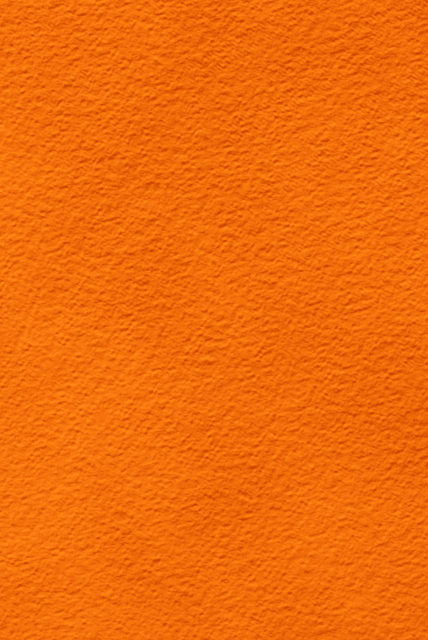
A Shadertoy shader for this texture:

```glsl
// Orange stucco wall: a fine, grainy height field, slightly wider than tall,
// is shaded by its slope toward a light above and to the left.
// Broad soft noise adds the uneven tint of the paint.

float hash(vec2 cell) {
    return fract(sin(dot(cell, vec2(127.1, 311.7))) * 43758.5453);
}

float valueNoise(vec2 p) {
    vec2 cell = floor(p);
    vec2 f = fract(p);
    f = f * f * (3.0 - 2.0 * f);
    float low = mix(hash(cell), hash(cell + vec2(1.0, 0.0)), f.x);
    float high = mix(hash(cell + vec2(0.0, 1.0)), hash(cell + vec2(1.0, 1.0)), f.x);
    return mix(low, high, f.y);
}

vec2 rotate(vec2 p, float angle) {
    float c = cos(angle), s = sin(angle);
    return vec2(c * p.x - s * p.y, s * p.x + c * p.y);
}

// Plaster height: lumps, grains and fine grit, each turned off the grid axes
float plasterHeight(vec2 p) {
    float lumps = valueNoise(rotate(p, 0.35) * vec2(90.0, 122.0));
    float grains = valueNoise(rotate(p, -0.3) * vec2(150.0, 200.0) + 17.0);
    float grit = valueNoise(rotate(p, 0.6) * vec2(290.0, 335.0) + 43.0);
    return 0.48 * lumps + 0.55 * grains + 0.28 * grit;
}

// Paint from shadowed to lit, through the middle orange
vec3 paintColor(float tone) {
    vec3 shadow = vec3(0.85, 0.32, 0.01);
    vec3 middle = vec3(0.94, 0.42, 0.04);
    vec3 lit = vec3(0.99, 0.50, 0.07);
    return tone < 0.5 ? mix(shadow, middle, tone * 2.0)
                      : mix(middle, lit, tone * 2.0 - 1.0);
}

void mainImage(out vec4 fragColor, in vec2 fragCoord) {
    vec2 p = fragCoord / iResolution.y;

    // Nudge the grain off its straight rows
    vec2 bend = vec2(valueNoise(p * 60.0), valueNoise(p * 60.0 + 71.0)) - 0.5;
    vec2 q = p + 0.003 * bend;

    // Slope toward the light, with shadows a little deeper than highlights
    float relief = plasterHeight(q) - plasterHeight(q + vec2(-0.0008, 0.0023));
    relief *= relief < 0.0 ? 2.1 : 1.85;
    relief *= mix(0.9, 1.12, p.y);

    // Broad tint: soft patches, brighter on the left
    float patches = 0.2 * (valueNoise(rotate(p, 0.5) * 5.0 + 9.0) - 0.5)
                  + 0.16 * (valueNoise(rotate(p, -0.4) * 17.0 + 31.0) - 0.5);
    float sideLight = 0.14 * (0.5 - fragCoord.x / iResolution.x);

    float tone = clamp(0.55 + relief + patches + sideLight, -0.25, 1.15);
    fragColor = vec4(clamp(paintColor(tone), 0.0, 1.0), 1.0);
}
```
